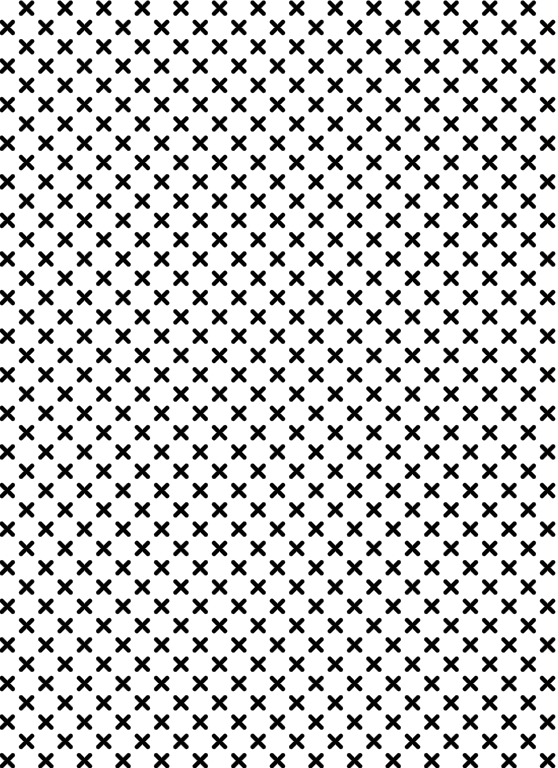
Give the GLSL for this pattern, as a Shadertoy shader.

```glsl
// Staggered grid of small round-ended black crosses on white.

const vec3 PAPER = vec3(1.0);
const vec3 INK = vec3(0.01);

const float PITCH = 0.05025;              // spacing of crosses in a row, in canvas heights
const vec2 FIRST_CROSS = vec2(0.0095);    // centre of the lower left cross
const float ARM_REACH = 0.143;            // arm end offset along each axis, in pitches
const float ARM_RADIUS = 0.056;           // half the stroke width, in pitches

// Offset from the nearest point of a unit square lattice
vec2 latticeOffset(vec2 p) {
    return fract(p + 0.5) - 0.5;
}

// Signed distance to a diagonal cross with rounded arm ends
float crossDistance(vec2 p, float reach, float radius) {
    p = abs(p);
    float along = clamp(0.5 * (p.x + p.y), 0.0, reach);
    return length(p - along) - radius;
}

// Two square lattices, half a pitch apart, make the staggered rows
float staggeredCrosses(vec2 p, float reach, float radius) {
    float evenRows = crossDistance(latticeOffset(p), reach, radius);
    float oddRows = crossDistance(latticeOffset(p - 0.5), reach, radius);
    return min(evenRows, oddRows);
}

// Ink coverage across an edge one pixel wide
float coverage(float dist, float pixel) {
    return clamp(0.5 - dist / pixel, 0.0, 1.0);
}

void mainImage(out vec4 fragColor, in vec2 fragCoord) {
    vec2 uv = fragCoord / iResolution.y;
    float pixel = 1.0 / (iResolution.y * PITCH);

    vec2 p = (uv - FIRST_CROSS) / PITCH;
    float dist = staggeredCrosses(p, ARM_REACH, ARM_RADIUS);

    fragColor = vec4(mix(PAPER, INK, coverage(dist, 1.2 * pixel)), 1.0);
}
```
